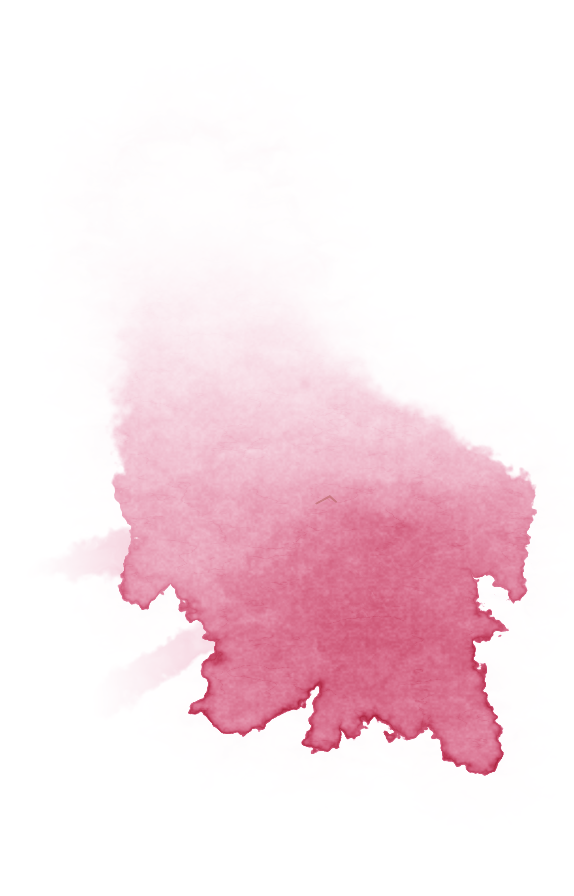
Write a Shadertoy shader that draws this background.

```glsl
// Rose watercolour wash: a pale bloom sinking into dark, ragged lobes on white paper.

float hash(vec2 p) {
    return fract(sin(dot(p, vec2(127.1, 311.7))) * 43758.5453);
}

float noise(vec2 p) {
    vec2 i = floor(p), f = fract(p);
    f = f * f * (3.0 - 2.0 * f);
    return mix(mix(hash(i), hash(i + vec2(1, 0)), f.x),
               mix(hash(i + vec2(0, 1)), hash(i + vec2(1, 1)), f.x), f.y);
}

float fbm(vec2 p) {
    float sum = 0.0, amp = 0.5;
    for (int i = 0; i < 5; i++) {
        sum += amp * noise(p);
        p = mat2(1.6, 1.2, -1.2, 1.6) * p + 7.3;
        amp *= 0.5;
    }
    return sum;
}

// Tapered capsule; each end holds centre and radius
float lobe(vec2 p, vec3 a, vec3 b) {
    vec2 pa = p - a.xy, ba = b.xy - a.xy;
    float h = clamp(dot(pa, ba) / dot(ba, ba), 0.0, 1.0);
    return length(pa - ba * h) - mix(a.z, b.z, h);
}

float washShape(vec2 p) {
    // Broad body
    float d = lobe(p, vec3(22.1, 26, 12.4), vec3(28, 53.4, 15));
    d = min(d, lobe(p, vec3(31, 45.6, 10.4), vec3(52.7, 57.3, 7.2)));
    d = min(d, lobe(p, vec3(30.6, 61.2, 11.7), vec3(43, 69, 11)));
    d = min(d, lobe(p, vec3(20.8, 58.6, 5.9), vec3(15.6, 65.8, 2)));
    // Lower lobes, left to right
    d = min(d, lobe(p, vec3(33.9, 70.3, 8.5), vec3(27.1, 77.6, 4.9)));
    d = min(d, lobe(p, vec3(27, 76, 3), vec3(22.5, 78.9, 1.2)));
    d = min(d, lobe(p, vec3(39, 73, 6.5), vec3(35.8, 82, 2.3)));
    d = min(d, lobe(p, vec3(40.4, 76.8, 4), vec3(39.5, 81.3, 1.4)));
    d = min(d, lobe(p, vec3(44.3, 74.2, 6.5), vec3(45.3, 82, 1.2)));
    d = min(d, lobe(p, vec3(47.5, 73, 5.5), vec3(52, 82.2, 3.9)));
    // Right-hand nubs
    d = min(d, lobe(p, vec3(52, 70.3, 2.6), vec3(55.6, 70.6, 0.8)));
    d = min(d, lobe(p, vec3(56.5, 61.2, 2.6), vec3(57, 66.8, 1)));
    // Dry notch between two lobes
    return max(d, -lobe(p, vec3(35, 77, 0.4), vec3(32.8, 83, 0.8)));
}

float spot(vec2 p, vec2 centre, vec2 radius) {
    vec2 q = (p - centre) / radius;
    return exp(-dot(q, q));
}

void mainImage(out vec4 fragColor, in vec2 fragCoord) {
    // Percent of canvas height, measured down from the top left
    vec2 uv = fragCoord / iResolution.xy;
    vec2 p = vec2(64.06 * uv.x, 100.0 * (1.0 - uv.y));
    float pixel = 100.0 / iResolution.y;

    // Ragged outline, soft above and crisp below
    vec2 warp = vec2(fbm(p * 0.35), fbm(p * 0.35 + 41.0)) - 0.48;
    vec2 fray = vec2(noise(p * 1.7), noise(p * 1.7 + 19.0)) - 0.5;
    vec2 q = p + warp * 3.6 + fray * 0.7;
    float d = washShape(q);
    float soft = 0.7 * pixel + 9.0 * (1.0 - smoothstep(26.0, 58.0, p.y));
    float mask = 1.0 - smoothstep(-soft, 0.7 * pixel, d);

    // Pigment load: settling downwards, with dark pools
    float settle = smoothstep(10.0, 78.0, p.y + 5.0 * warp.x);
    float load = 0.68 * settle * settle;
    load += 0.33 * spot(q, vec2(42.5, 69.5), vec2(13, 10));
    load += 0.24 * spot(q, vec2(45, 58.8), vec2(13, 4));
    load -= 0.10 * spot(q, vec2(20, 67), vec2(7, 8));

    // Paper mottling, wavy creases and grain
    float mottle = fbm(p * vec2(0.35, 0.75) + 3.0 * warp);
    float ridge = abs(fbm(p * vec2(0.22, 0.6) + 13.0) - 0.48);
    float crease = exp(-ridge * 65.0) * smoothstep(0.35, 0.65, noise(p * 0.45));
    float grain = noise(p * 4.2) + noise(p * 2.3 + 9.0) - 1.0;
    load *= 0.78 + 0.45 * mottle + 0.20 * crease + 0.17 * grain;
    load -= 0.25 * smoothstep(0.58, 0.75, mottle) * spot(p, vec2(44, 67), vec2(10, 6));
    load += 0.08 * spot(p, vec2(34.1, 42.9), vec2(0.7));

    // Pigment gathered along the drying edge
    float low = smoothstep(56.0, 78.0, p.y);
    float rim = exp(-abs(d + 0.3) * 2.6) * (0.05 + 0.75 * low);
    load = (max(load, 0.0) + rim * (0.5 + noise(p * 0.6))) * mask;

    // Pale side wisps and damp halo
    float wisp = lobe(q, vec3(17, 62, 3.2), vec3(2.6, 64, 0.6));
    float streak = lobe(q, vec3(24, 70.3, 2), vec3(11.7, 78, 1.5));
    float pale = 0.17 * smoothstep(0.6, -0.8, wisp) * smoothstep(2.0, 17.0, p.x);
    pale += 0.14 * smoothstep(0.5, -0.5, streak) * smoothstep(9.0, 24.0, p.x);
    pale += 0.025 * exp(-max(d, 0.0) * 0.35) * mottle;
    load += pale * (1.0 - mask) * (0.7 + 0.6 * mottle);

    // Pigment absorbs light from white paper
    vec3 color = exp(-load * vec3(0.20, 0.99, 0.71));

    // Small bent fibre
    float fibre = min(lobe(p, vec3(35.3, 56.2, 0.04), vec3(36.8, 55.4, 0.07)),
                      lobe(p, vec3(36.8, 55.4, 0.07), vec3(37.5, 56, 0.04)));
    color = mix(color, vec3(0.72, 0.40, 0.40), 0.6 * smoothstep(pixel, 0.0, fibre));
    fragColor = vec4(color, 1.0);
}
```
